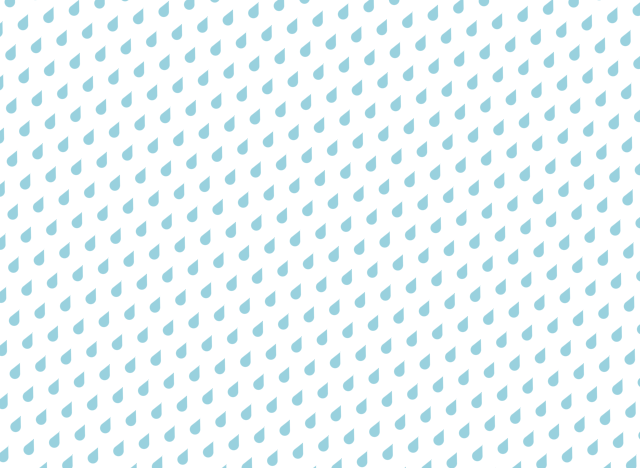
Reproduce this pattern procedurally as a WebGL 2 fragment shader.

```glsl
#version 300 es
precision highp float;

uniform vec2 u_resolution;
out vec4 fragColor;

const vec3 PAPER = vec3(1.0);
const vec3 RAIN_BLUE = vec3(0.60, 0.82, 0.87);

// Lattice steps and drop size, in canvas heights
const vec2 ROW_STEP = vec2(0.05455, 0.01545);
const vec2 DIAGONAL_STEP = vec2(0.02805, -0.0490);
const vec2 LATTICE_ORIGIN = vec2(0.4916, 0.6164);
const vec2 TIP_OFFSET = vec2(0.0107, 0.0228);
const float DROP_RADIUS = 0.0112;

// Signed distance to a disc at the origin joined by tangents to a sharp tip
float teardrop(vec2 p, vec2 tip, float radius) {
    float tipLength = length(tip);
    vec2 axis = tip / tipLength;
    vec2 local = vec2(abs(p.x * axis.y - p.y * axis.x), dot(p, axis));

    float slope = radius / tipLength;
    vec2 normal = vec2(sqrt(1.0 - slope * slope), slope);
    float alongSide = dot(local, vec2(-normal.y, normal.x));
    return alongSide < 0.0 ? length(local) - radius : dot(local, normal) - radius;
}

// Distance to the nearest drop on a skewed lattice
float dropLattice(vec2 p, mat2 basis, vec2 tip, float radius) {
    vec2 cell = round(inverse(basis) * p);
    float nearest = 1.0;
    for (int j = -1; j <= 1; j++) {
        for (int i = -1; i <= 1; i++) {
            vec2 center = basis * (cell + vec2(i, j));
            nearest = min(nearest, teardrop(p - center, tip, radius));
        }
    }
    return nearest;
}

// Antialiased coverage of a signed distance
float coverage(float dist, float pixel) {
    return 1.0 - smoothstep(-0.75 * pixel, 0.75 * pixel, dist);
}

void main() {
    vec2 p = gl_FragCoord.xy / u_resolution.y - LATTICE_ORIGIN;
    mat2 basis = mat2(ROW_STEP, DIAGONAL_STEP);
    float dist = dropLattice(p, basis, TIP_OFFSET, DROP_RADIUS);
    float ink = coverage(dist, 1.0 / u_resolution.y);
    fragColor = vec4(mix(PAPER, RAIN_BLUE, ink), 1.0);
}
```
